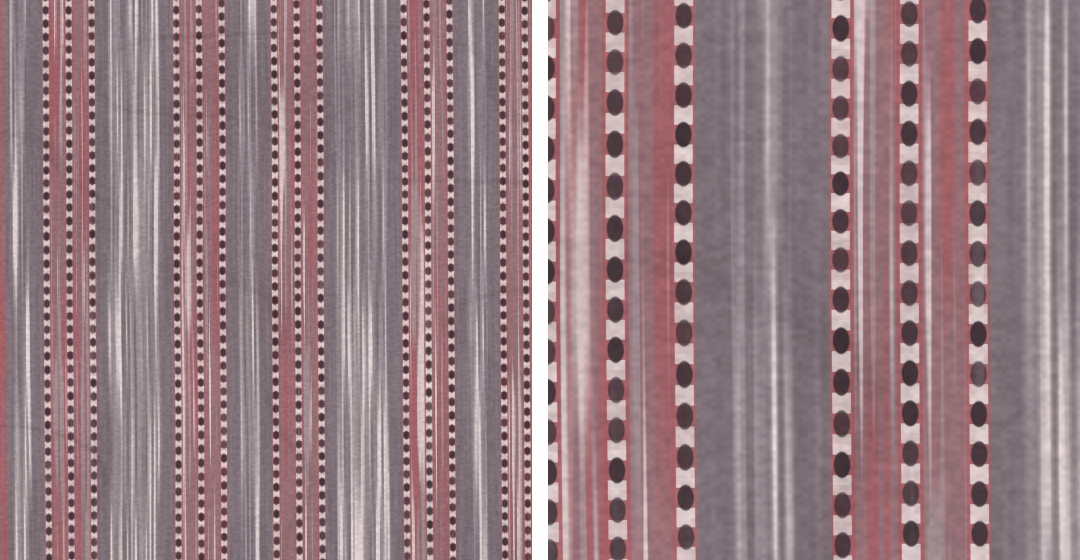
Left: the whole. Right: its middle third, enlarged.
This texture is drawn by a WebGL 2 fragment shader. Its source:

```glsl
#version 300 es
precision highp float;
// Woven ikat cloth: grey ground, streaked pale warps and rose bands with dotted cords.
uniform vec2 u_resolution;
out vec4 fragColor;

// Lengths are fractions of the canvas height.
const float PERIOD = 0.4076;        // one full stripe sequence
const float FIRST_BAND = 0.125;     // centre of the first rose band
const float SECOND_BAND = 0.2325;   // offsets from the first band
const float WIDE_STREAK = 0.1146;
const float NARROW_STREAK = 0.3200;
const float BAND_HALF = 0.0475;
const float WIDE_HALF = 0.0460;
const float NARROW_HALF = 0.0165;
const float CORD_GAP = 0.0408;      // spacing of the three cords in a band
const float CORD_HALF = 0.0056;
const float DOT_HALF = 0.0041;
const float DOTS = 42.0;            // dark dots down one cord
const float THREADS = 270.0;        // warp threads per unit
const float SLANT = 0.006;
const float SELVAGE = 0.011;

const vec3 GREY = vec3(0.475, 0.425, 0.447);
const vec3 PALE_GREY = vec3(0.63, 0.59, 0.605);
const vec3 ROSE = vec3(0.575, 0.435, 0.455);
const vec3 RED = vec3(0.635, 0.365, 0.385);
const vec3 CREAM = vec3(0.86, 0.80, 0.795);
const vec3 DARK = vec3(0.25, 0.20, 0.22);

float hash(vec2 p) {
  vec3 q = fract(vec3(p.xyx) * 0.1031);
  q += dot(q, q.yzx + 33.33);
  return fract((q.x + q.y) * q.z);
}

float noise(vec2 p) {
  vec2 i = floor(p), f = fract(p);
  f = f * f * (3.0 - 2.0 * f);
  return mix(mix(hash(i), hash(i + vec2(1, 0)), f.x),
             mix(hash(i + vec2(0, 1)), hash(i + vec2(1, 1)), f.x), f.y);
}

// Coverage of a stripe whose centre is d away.
float stripe(float d, float halfWidth, float blur) {
  return 1.0 - smoothstep(halfWidth - blur, halfWidth + blur, abs(d));
}

// Signed distance to the nearest repeat of a stripe.
float repeatAt(float x, float offset) {
  return (fract((x - FIRST_BAND - offset) / PERIOD + 0.5) - 0.5) * PERIOD;
}

// Vertical yarn whose dye fades in and out along its length.
float yarn(vec2 p, float stretch, float seed) {
  float fine = noise(vec2(p.x * THREADS, p.y * stretch) + seed);
  float cluster = noise(vec2(p.x * 75.0, p.y * 3.5) + seed * 2.0);
  return 0.65 * fine + 0.35 * cluster;
}

// Ikat streaks on the grey ground.
vec3 streaks(vec3 base, vec2 p, float d, float halfWidth) {
  float inside = stripe(d, halfWidth, 0.003);
  float dye = yarn(p, 5.0, 11.0);
  vec3 color = mix(base, PALE_GREY, inside * smoothstep(0.25, 0.6, dye) * 0.8);
  return mix(color, CREAM, inside * smoothstep(0.54, 0.80, dye));
}

// Rose band with mixed yarns, red borders and three dotted cords.
vec3 roseBand(vec3 base, vec2 p, float d, float aa) {
  float inside = stripe(d, BAND_HALF, aa);
  vec3 color = mix(ROSE, RED, 0.8 * smoothstep(0.50, 0.72, yarn(p, 3.0, 37.0)));
  color = mix(color, PALE_GREY, 0.7 * smoothstep(0.52, 0.72, yarn(p, 4.0, 71.0)));
  color = mix(color, CREAM, 0.85 * smoothstep(0.62, 0.82, yarn(p, 4.0, 93.0)));

  float column = clamp(floor(d / CORD_GAP + 0.5), -1.0, 1.0);
  float cord = d - column * CORD_GAP;
  float id = floor((p.x - d) / PERIOD * 4.0 + 0.5) * 3.0 + column;
  color = mix(color, RED, 0.85 * stripe(abs(cord) - CORD_HALF, 0.0022, aa));

  // Cream blocks alternate with smaller dark dots.
  float row = p.y * DOTS + hash(vec2(id, 5.0)) + 0.25 * noise(vec2(id, p.y * 8.0));
  float cell = fract(row) - 0.5;
  float wear = hash(vec2(id + 20.0, floor(row)));
  float soft = aa * DOTS;
  float block = stripe(cord, CORD_HALF, aa) * (1.0 - stripe(cell, 0.25, soft));
  float dot_ = stripe(length(vec2(cord / DOT_HALF, cell / 0.27) * 0.8), 0.95, aa / DOT_HALF);
  color = mix(color, CREAM, block * (0.78 + 0.2 * wear));
  color = mix(color, DARK, dot_ * (0.72 + 0.28 * wear));
  return mix(base, color, inside);
}

void main() {
  vec2 uv = gl_FragCoord.xy / u_resolution.y;
  float aa = 0.8 / u_resolution.y;
  vec2 p = uv;
  p.x += SLANT * (uv.y - 0.5) + 0.002 * (noise(uv * 4.0) - 0.5);

  // Ground and stripes.
  vec3 color = GREY + 0.05 * (noise(vec2(p.x * THREADS, p.y * 9.0)) - 0.3);
  color = streaks(color, p, repeatAt(p.x, WIDE_STREAK), WIDE_HALF);
  color = streaks(color, p, repeatAt(p.x, NARROW_STREAK), NARROW_HALF);
  color = roseBand(color, p, repeatAt(p.x, 0.0), aa);
  color = roseBand(color, p, repeatAt(p.x, SECOND_BAND), aa);
  vec3 selvage = mix(ROSE, RED, noise(vec2(p.x * THREADS, p.y * 5.0)));
  color = mix(color, selvage, stripe(p.x, SELVAGE, aa));

  // Weave grain, uneven fading and shallow creases.
  float grain = noise(uv * vec2(330.0, 420.0)) + noise(uv * vec2(160.0, 260.0)) - 1.0;
  float fold = abs(noise(uv * vec2(3.0, 7.0) + 4.0) - 0.5);
  float crease = (1.0 - smoothstep(0.0, 0.035, fold)) * noise(uv * 9.0);
  color *= 1.0 + 0.09 * grain + 0.06 * (noise(uv * 6.0) - 0.5) - 0.09 * crease;
  fragColor = vec4(color, 1.0);
}
```
